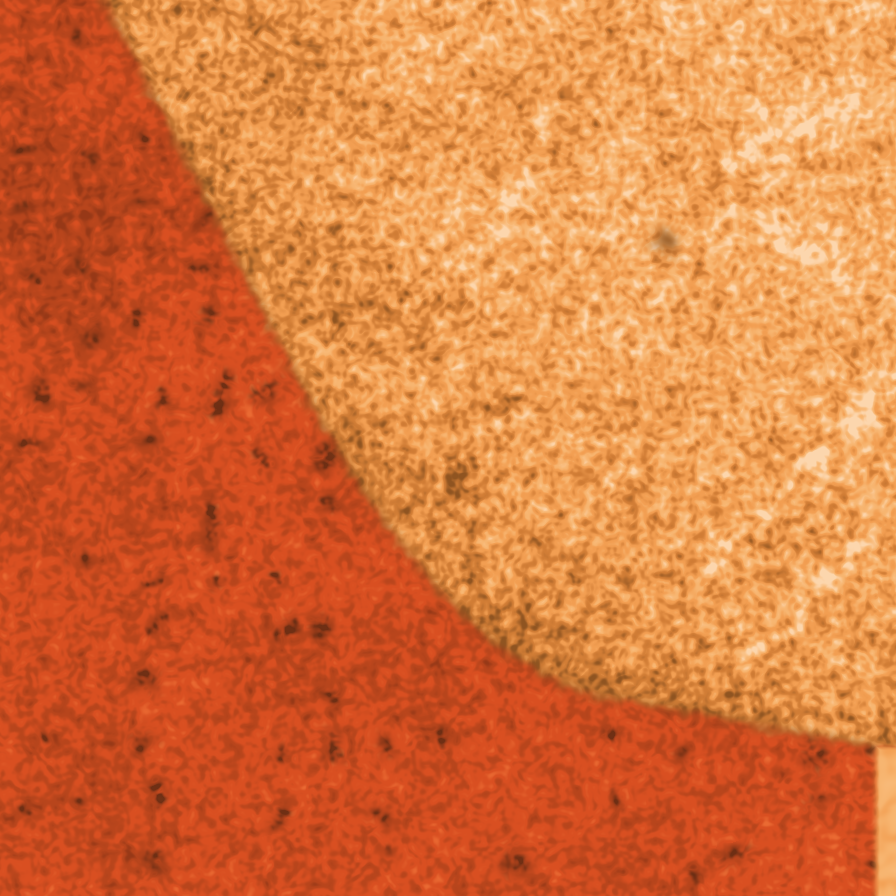
Give the GLSL for this texture, as a WebGL 2 fragment shader.

```glsl
#version 300 es
precision highp float;

uniform vec2 u_resolution;
out vec4 fragColor;

const vec3 BROWN = vec3(0.36, 0.16, 0.07);
const vec3 BRICK = vec3(0.72, 0.27, 0.11);
const vec3 VERMILION = vec3(0.85, 0.31, 0.13);
const vec3 CORAL = vec3(0.94, 0.45, 0.22);
const vec3 UMBER = vec3(0.56, 0.33, 0.13);
const vec3 OCHRE = vec3(0.82, 0.49, 0.21);
const vec3 AMBER = vec3(0.95, 0.62, 0.32);
const vec3 SAND = vec3(0.97, 0.71, 0.44);
const vec3 CREAM = vec3(0.99, 0.84, 0.68);

const float STEEP_SLOPE = -1.964;
const float FLAT_SLOPE = -0.185;
const float BEND = 0.32;            // roundness of the corner between slopes
const float EDGE_WIDTH = 0.006;
const float GRAIN_SCALE = 52.0;
const float SPECK_CELLS = 15.0;
const vec2 STRIP_CORNER = vec2(0.977, 0.168);

vec2 hash2(vec2 cell) {
  uvec2 q = uvec2(ivec2(cell) + 4096);
  uint h = q.x * 73856093u ^ q.y * 19349663u;
  h = (h ^ (h >> 15u)) * 2246822u;
  h = (h ^ (h >> 13u)) * 326649u;
  h ^= h >> 16u;
  return vec2(h & 65535u, h >> 16u) / 65535.0;
}

float gradientAt(vec2 cell, vec2 offset) {
  float angle = 6.28318 * hash2(cell).x;
  return dot(vec2(cos(angle), sin(angle)), offset);
}

float gradientNoise(vec2 p) {
  vec2 i = floor(p), f = fract(p);
  vec2 u = f * f * f * (f * (f * 6.0 - 15.0) + 10.0);
  vec2 e = vec2(1.0, 0.0);
  float low = mix(gradientAt(i, f), gradientAt(i + e.xy, f - e.xy), u.x);
  float high = mix(gradientAt(i + e.yx, f - e.yx), gradientAt(i + e.xx, f - e.xx), u.x);
  return 1.4 * mix(low, high, u.y);
}

float fbm(vec2 p) {
  float sum = 0.0, gain = 0.6;
  for (int i = 0; i < 4; i++) {
    sum += gain * gradientNoise(p);
    p = mat2(1.6, 1.2, -1.2, 1.6) * p + 17.0;
    gain *= 0.55;
  }
  return sum;
}

// Signed distance to the rounded border, positive on the pale side
float borderDistance(vec2 p) {
  float steep = 1.0 + STEEP_SLOPE * (p.x - 0.117);
  float flatter = 0.167 + FLAT_SLOPE * (p.x - 0.977);
  float h = max(BEND - abs(steep - flatter), 0.0) / BEND;
  float height = max(steep, flatter) + h * h * BEND * 0.25;
  float blend = clamp(0.5 + 0.5 * (steep - flatter) / BEND, 0.0, 1.0);
  return (p.y - height) / length(vec2(1.0, mix(FLAT_SLOPE, STEEP_SLOPE, blend)));
}

float streak(vec2 p, vec2 a, vec2 b, float width) {
  vec2 pa = p - a, ba = b - a;
  float d = length(pa - ba * clamp(dot(pa, ba) / dot(ba, ba), 0.0, 1.0));
  return exp(-d * d / (width * width));
}

// Small ragged dots, one at most in each cell
float specks(vec2 p) {
  vec2 cell = floor(p * SPECK_CELLS);
  vec2 rnd = hash2(cell + 91.0);
  vec2 offset = fract(p * SPECK_CELLS) - 0.25 - 0.5 * hash2(cell);
  float d = length(offset) / mix(0.10, 0.19, rnd.y);
  return step(0.5, rnd.x) * exp(-d * d);
}

void main() {
  vec2 p = gl_FragCoord.xy / u_resolution;
  vec2 warp = 0.007 * vec2(gradientNoise(p * 35.0), gradientNoise(p * 35.0 + 50.0));
  float cloud = fbm(p * 6.0);
  float grain = gradientNoise((p + warp) * GRAIN_SCALE);
  float fine = gradientNoise((p - warp) * GRAIN_SCALE * 2.1 + 9.0);
  float curl = 0.5 - 2.0 * abs(gradientNoise((p + warp) * GRAIN_SCALE * 1.4 + 31.0));
  float border = borderDistance(p) + 0.004 * grain;

  // Red ground: browner at upper left, with dark specks
  float dusk = smoothstep(0.4, 0.0, p.x) * smoothstep(0.2, 0.9, p.y);
  float heat = 0.53 + 0.5 * cloud + 0.44 * grain + 0.5 * fine + 0.12 * curl - 0.26 * dusk;
  vec3 red = mix(BRICK * 0.82, BRICK, smoothstep(-0.3, 0.2, heat));
  red = mix(red, VERMILION, smoothstep(0.2, 0.68, heat));
  red = mix(red, CORAL, 0.75 * smoothstep(0.75, 1.3, heat));
  float marks = specks(p + 2.0 * warp);
  marks += 0.9 * streak(p + warp, vec2(0.243, 0.545), vec2(0.250, 0.575), 0.010);
  marks += 0.6 * streak(p + warp, vec2(0.232, 0.385), vec2(0.236, 0.445), 0.008);
  red = mix(red, BROWN, clamp(marks * (0.65 + 1.1 * fine + 0.3 * curl), 0.0, 0.85));

  // Pale area: dark rim, bright streaks and soft creases
  float rim = exp(-max(border, 0.0) / 0.09);
  float light = 0.51 + 0.36 * cloud + 0.38 * grain + 0.42 * fine + 0.20 * curl;
  light += 0.15 * smoothstep(0.5, 1.5, p.x + 0.6 * p.y) - 0.32 * rim;
  light -= 0.10 * smoothstep(0.45, 0.2, p.y);
  vec2 s = p + 2.0 * warp;
  float glints = streak(s, vec2(0.79, 0.37), vec2(1.0, 0.58), 0.014);
  glints += streak(s, vec2(0.83, 0.26), vec2(0.96, 0.385), 0.014);
  glints += 0.7 * streak(s, vec2(0.555, 0.73), vec2(0.61, 0.885), 0.011);
  glints += 0.8 * streak(s, vec2(0.655, 0.645), vec2(0.705, 0.61), 0.010);
  glints += 0.8 * streak(s, vec2(0.855, 0.74), vec2(0.955, 0.69), 0.013);
  glints += 0.8 * streak(s, vec2(0.81, 0.82), vec2(0.95, 0.88), 0.014);
  light += 0.36 * glints * (0.8 + 1.1 * grain);
  float creases = streak(s, vec2(0.50, 0.53), vec2(0.59, 0.56), 0.009);
  creases += streak(s, vec2(0.508, 0.46), vec2(0.522, 0.49), 0.010);
  creases += 0.8 * streak(s, vec2(0.34, 0.635), vec2(0.42, 0.67), 0.010);
  light -= 0.32 * creases;

  // Strip at lower right shares the pale grain
  vec2 stripGap = vec2(p.x - STRIP_CORNER.x, STRIP_CORNER.y - p.y);
  float strip = smoothstep(-EDGE_WIDTH, EDGE_WIDTH, min(stripGap.x, stripGap.y));
  light = mix(light, 0.72 + 0.2 * grain, strip);

  vec3 pale = mix(UMBER, OCHRE, smoothstep(-0.25, 0.22, light));
  pale = mix(pale, AMBER, smoothstep(0.2, 0.52, light));
  pale = mix(pale, SAND, smoothstep(0.52, 0.78, light));
  pale = mix(pale, CREAM, smoothstep(0.76, 1.15, light));
  float spot = length(p + warp - vec2(0.742, 0.731)) / 0.013;
  pale = mix(pale, UMBER, 0.8 * exp(-spot * spot));

  // Join the areas with a thin shaded seam
  float cover = max(smoothstep(-EDGE_WIDTH, EDGE_WIDTH, border), strip);
  vec3 color = mix(red, pale, cover);
  float seam = exp(-border * border / 0.00006) * (1.0 - strip);
  color = mix(color, UMBER, seam * (0.3 + 0.35 * grain));
  fragColor = vec4(clamp(color, 0.0, 1.0), 1.0);
}
```
